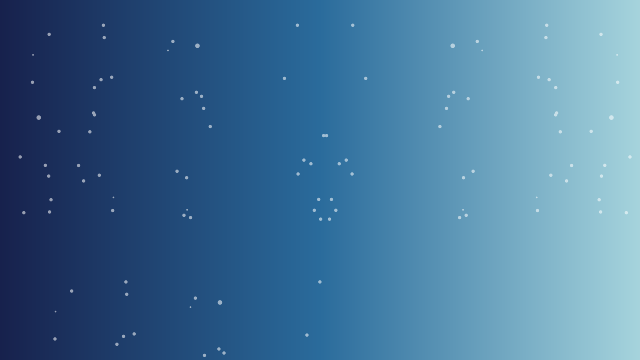
Give the GLSL for this background, as a WebGL 1 fragment shader.

```glsl
precision highp float;
// A calm horizontal gradient from navy through blue to pale aqua, sprinkled
// with small translucent dots. One hashed scatter of dot clusters is drawn
// three times: as is, mirrored left to right, and shifted towards the bottom.

uniform vec2 u_resolution;

const vec3 NAVY = vec3(0.09, 0.13, 0.30);
const vec3 BLUE = vec3(0.165, 0.42, 0.61);
const vec3 AQUA = vec3(0.65, 0.83, 0.865);
const vec3 DOT_COLOR = vec3(1.0);
const float DOT_OPACITY = 0.55;

const int ROWS = 5;
const int COLUMNS = 4;
const int DOTS_PER_CLUSTER = 3;

// Lengths are in canvas heights, with y pointing down from the top edge
const float MIRROR_SUM = 1.806;
const vec2 COPY_SHIFT = vec2(0.0625, 0.713);

// Three pseudo-random values in 0..1, without sine
vec3 hash3(vec2 seed) {
  vec3 q = fract(seed.xyx * vec3(0.1031, 0.1030, 0.0973));
  q += dot(q, q.yxz + 33.33);
  return fract((q.xxy + q.yzz) * q.zyx);
}

// Three-stop gradient with the middle colour at the centre
vec3 backdrop(float t) {
  vec3 leftHalf = mix(NAVY, BLUE, clamp(t * 2.0, 0.0, 1.0));
  return mix(leftHalf, AQUA, clamp(t * 2.0 - 1.0, 0.0, 1.0));
}

// Smooth-edged disc coverage
float disc(vec2 p, vec2 center, float radius, float pixel) {
  float edge = length(p - center) - radius;
  return 1.0 - smoothstep(-0.5 * pixel, 0.5 * pixel, edge);
}

// Mostly medium dots, with a few small ones and rare large ones
float dotRadius(float chance) {
  float radius = mix(0.0023, 0.0046, step(0.13, chance));
  return mix(radius, 0.0063, step(0.97, chance));
}

// Cluster anchor: even rows, columns spreading out to the right
vec2 clusterCenter(float column, float row) {
  vec2 anchor = vec2(0.104 + column * (0.134 + 0.037 * column),
                     0.109 + 0.116 * row);
  vec2 jitter = hash3(vec2(column, row) + 17.0).xy - 0.5;
  return anchor + jitter * vec2(0.08, 0.03);
}

// Coverage of the whole scattered group at p
float scatter(vec2 p, float pixel) {
  float cover = 0.0;
  for (int r = 0; r < ROWS; r++) {
    for (int c = 0; c < COLUMNS; c++) {
      vec2 center = clusterCenter(float(c), float(r));
      for (int i = 0; i < DOTS_PER_CLUSTER; i++) {
        vec2 seed = vec2(float(c * 7 + i) + 3.0, float(r * 11) + 5.0);
        vec3 place = hash3(seed);
        vec3 kind = hash3(seed + 61.0);
        vec2 position = center + (place.xy - 0.5) * vec2(0.11, 0.075);
        float present = step(0.22, kind.x);
        float radius = dotRadius(kind.y);
        cover = max(cover, present * disc(p, position, radius, pixel));
      }
    }
  }
  return cover;
}

void main() {
  float pixel = 1.0 / u_resolution.y;
  vec2 p = vec2(gl_FragCoord.x, u_resolution.y - gl_FragCoord.y) * pixel;

  // The group, its mirror image and its lower copy
  float dots = scatter(p, pixel);
  dots = max(dots, scatter(vec2(MIRROR_SUM - p.x, p.y), pixel));
  dots = max(dots, scatter(p - COPY_SHIFT, pixel));

  vec3 color = backdrop(gl_FragCoord.x / u_resolution.x);
  color = mix(color, DOT_COLOR, DOT_OPACITY * dots);
  gl_FragColor = vec4(color, 1.0);
}
```
